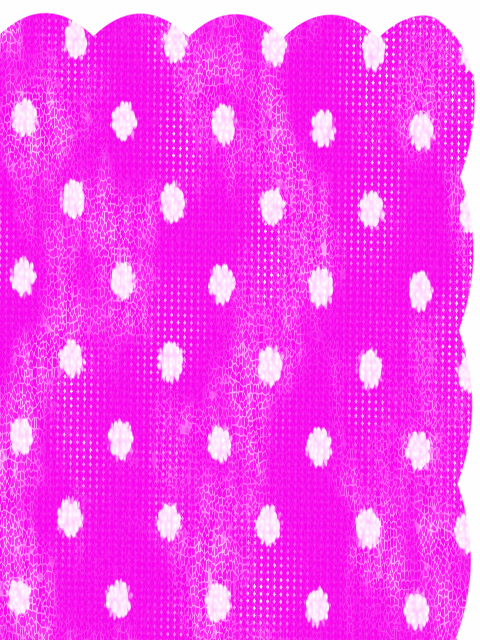
Give the GLSL for this pattern, as a Shadertoy shader.

```glsl
const float TAU = 6.2831853;
const vec3 MAGENTA = vec3(0.965, 0.035, 0.925);
const vec3 WHITE = vec3(1.0, 0.995, 1.0);

vec2 hash2(vec2 p) {
    vec3 q = fract(p.xyx * vec3(0.1031, 0.1030, 0.0973));
    q += dot(q, q.yzx + 33.33);
    return fract((q.xx + q.yz) * q.zy);
}

// Distances to the nearest and second nearest feature points
vec2 cellular(vec2 p) {
    vec2 cell = floor(p), nearest = vec2(8.0);
    for (int j = -1; j <= 1; j++)
    for (int i = -1; i <= 1; i++) {
        vec2 c = cell + vec2(i, j);
        float d = length(c + hash2(c) - p);
        nearest.y = min(nearest.y, max(nearest.x, d));
        nearest.x = min(nearest.x, d);
    }
    return nearest;
}

// Soft patches from layered sines, about -0.9 to 0.9
float clouds(vec2 p) {
    float sum = 0.0, amp = 0.5;
    for (int i = 0; i < 4; i++) {
        sum += amp * sin(p.x + 1.6 * sin(p.y + float(i)));
        p = mat2(0.9, 0.3, -0.3, 0.9) * p * 1.9 + 2.3;
        amp *= 0.6;
    }
    return sum;
}

// Parabolic arches meeting in cusps: inset from the apex line
float scallop(float s, float cusp, float period, float depth) {
    float u = 2.0 * fract((s - cusp) / period) - 1.0;
    return depth * u * u;
}

float smoothMax(float a, float b, float k) {
    float h = max(k - abs(a - b), 0.0) / k;
    return max(a, b) + 0.25 * h * h * k;
}

// Signed distance to the cloth, negative inside
float clothEdge(vec2 p) {
    float top = p.y - 0.9800 + 0.006 * p.x + scallop(p.x, 0.1458, 0.1484, 0.036);
    float side = p.x - 0.7346 - 0.0085 * p.y + scallop(p.y, 0.004, 0.24, 0.022);
    return smoothMax(top, side, 0.07);
}

// Ragged oval on one lattice; below 1 is inside
float ovalDot(vec2 uv, mat2 lattice, float fray) {
    vec2 id = round(uv);
    vec2 size = vec2(0.0184, 0.0290) * (0.95 + 0.1 * hash2(id + 70.0));
    return length(lattice * (uv - id) / size) + fray;
}

// Diamond opening between round stitches
float knitHole(vec2 w) {
    vec2 c = abs(fract(w) - 0.5);
    return 1.0 - smoothstep(0.5, 1.2, c.x / 0.28 + c.y / 0.42);
}

// Paleness of the brushed, unevenly open cloth
float clothPaleness(vec2 p, vec2 uv, float hole, float holeRandom) {
    // Open columns run through alternate dots, widest at upper right
    float band = 0.5 - 0.5 * cos(TAU * uv.x);
    float corner = smoothstep(0.42, 0.60, p.x) * smoothstep(0.25, 0.65, p.y);
    float openness = 0.45 * band + 0.45 * clouds(p * vec2(13.0, 11.0) + 4.0) + 0.35 * corner;
    openness = smoothstep(0.1, 0.95, openness);

    // Fine fibres and broad vertical streaks
    vec2 fibre = cellular(p * vec2(190.0, 75.0));
    float strand = 1.0 - smoothstep(0.0, 0.32, fibre.y - fibre.x);
    float streak = 1.0 - smoothstep(0.1, 0.8, cellular(p * vec2(75.0, 13.0)).x);
    float fuzz = smoothstep(-0.35, 0.75, clouds(p * vec2(20.0, 8.0)));
    fuzz *= 1.0 - 0.7 * openness;

    float brushed = strand * (0.08 + 0.45 * fuzz) + 0.22 * fuzz * streak;
    float knitted = hole * (0.14 + openness * (0.45 + 0.4 * holeRandom));
    return max(brushed, knitted);
}

void mainImage(out vec4 fragColor, in vec2 fragCoord) {
    vec2 p = fragCoord / iResolution.y;
    float pixel = 1.0 / iResolution.y;

    // Slightly skewed lattice, with a second set of dots at cell centres
    mat2 lattice = mat2(0.1552, -0.0055, 0.0030, 0.2493);
    vec2 uv = inverse(lattice) * (p - vec2(0.3464, 0.5560));
    vec2 weave = uv * vec2(15.0, 22.0);
    float hole = knitHole(weave);
    float pale = clothPaleness(p, uv, hole, hash2(floor(weave)).x);

    // Frayed white dots with a faint stitch texture
    float grain = cellular(p * vec2(150.0, 65.0)).x;
    float fray = 0.45 * (grain - 0.45);
    float oval = min(ovalDot(uv, lattice, fray), ovalDot(uv + 0.5, lattice, fray));
    float softness = 0.06 + pixel / 0.0184;
    float dotMask = 1.0 - smoothstep(1.0 - softness, 1.0 + softness, oval);
    float dotPale = 0.97 - 0.20 * grain + 0.08 * hole;
    pale = mix(pale, dotPale, dotMask);

    vec3 color = mix(MAGENTA, WHITE, clamp(pale, 0.0, 1.0));
    color = mix(color, WHITE, smoothstep(-pixel, pixel, clothEdge(p)));
    fragColor = vec4(color, 1.0);
}
```
